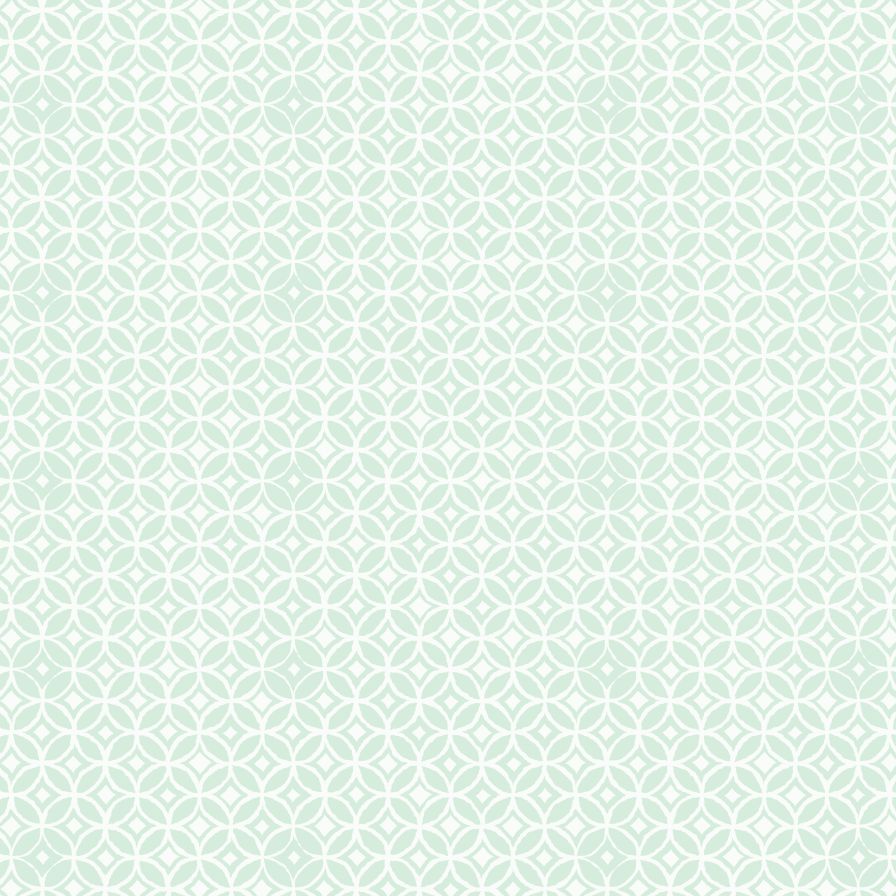
Reproduce this pattern procedurally as a WebGL 1 fragment shader.

```glsl
precision highp float;
// Hand-printed lattice of overlapping rings in pale mint, with a white diamond inside each ring.

uniform vec2 u_resolution;

const vec3 MINT = vec3(0.84, 0.93, 0.87);
const vec3 WHITE = vec3(0.98, 0.99, 0.98);

const float CELLS = 14.28;                // ring diameters along the canvas height
const vec2 ORIGIN = vec2(0.682, 0.605);   // position of the first ring centre, in cells
const vec2 TILE = vec2(9.0, 3.0);         // cells after which the print flaws recur
const float RING_RADIUS = 0.5;
const float LINE_HALF = 0.034;            // half the width of a ring line
const float LINE_SWELL = 0.009;           // slow change of line width
const float LINE_ROUGH = 0.008;           // ragged line edges
const float WARP = 0.012;                 // hand-drawn drift of the outlines
const float DIAMOND_MIN = 0.115;          // diamond half-diagonals
const float DIAMOND_MAX = 0.185;
const float DIAMOND_CONCAVE = 0.35;
const float DIAMOND_SHIFT = 0.03;
const float WORN_STEP = 4.0;              // gap between the two worn rings of a tile
const float WORN_LOSS = 0.020;            // line width lost there
const float TAU = 6.2831853;

float hash(vec2 p) {
  return fract(sin(dot(p, vec2(127.1, 311.7))) * 43758.55);
}

// Bent sine product that recurs with every tile; cycles are counted per tile.
float ripple(vec2 p, vec2 cycles, float phase) {
  vec2 a = TAU * cycles * p / TILE;
  return sin(a.x + 1.7 * sin(a.y + phase)) * sin(a.y + 1.3 * sin(a.x + 2.0 * phase));
}

// Centre of the nearest ring; the rings sit on two interleaved square grids.
vec2 nearestSite(vec2 p) {
  vec2 a = floor(p + 0.5);
  vec2 b = floor(p) + 0.5;
  return distance(p, a) < distance(p, b) ? a : b;
}

// Distance to the closest ring of one square grid.
float ringDistance(vec2 p) {
  return abs(length(fract(p + 0.5) - 0.5) - RING_RADIUS);
}

// Slightly concave diamond, negative inside.
float diamondDistance(vec2 p, float size) {
  p = abs(p);
  return (p.x + p.y + DIAMOND_CONCAVE * p.x * p.y / size - size) * 0.7071;
}

// Closeness to the tile's two badly printed rings.
float wornness(vec2 p) {
  float worn = 0.0;
  for (int i = 0; i < 2; i++) {
    vec2 q = p - vec2(WORN_STEP * float(i), 0.0);
    q = mod(q + 0.5 * TILE, TILE) - 0.5 * TILE;
    worn = max(worn, 1.0 - smoothstep(0.2, 0.75, length(q)));
  }
  return worn;
}

void main() {
  vec2 p = gl_FragCoord.xy / u_resolution.y * CELLS - ORIGIN;
  float edge = 0.7 * CELLS / u_resolution.y;
  float worn = wornness(p);

  // Uneven outlines
  float rough = ripple(p, vec2(43.0, 14.0), 2.3);
  vec2 q = p + WARP * vec2(ripple(p, vec2(11.0, 4.0), 0.7),
                           ripple(p, vec2(10.0, 3.0), 4.1));

  // Ring lines, thinner and broken where worn
  float halfWidth = LINE_HALF + LINE_SWELL * ripple(p, vec2(8.0, 3.0), 1.4)
                  + LINE_ROUGH * rough - worn * WORN_LOSS * (1.0 + 0.8 * rough);
  float rings = min(ringDistance(q), ringDistance(q + 0.5)) - halfWidth;

  // Diamonds of varied size and placement
  vec2 site = nearestSite(q);
  vec2 id = mod(floor(site * 2.0 + 0.5), TILE * 2.0);
  vec2 shift = DIAMOND_SHIFT * (vec2(hash(id + 3.7), hash(id + 8.2)) - 0.5);
  float size = mix(DIAMOND_MIN, DIAMOND_MAX, hash(id + 1.3) * (1.0 - worn));
  float diamond = diamondDistance(q - site - shift, size) - 0.6 * LINE_ROUGH * rough;

  float ink = smoothstep(-edge, edge, min(rings, diamond));
  gl_FragColor = vec4(mix(WHITE, MINT, ink), 1.0);
}
```
